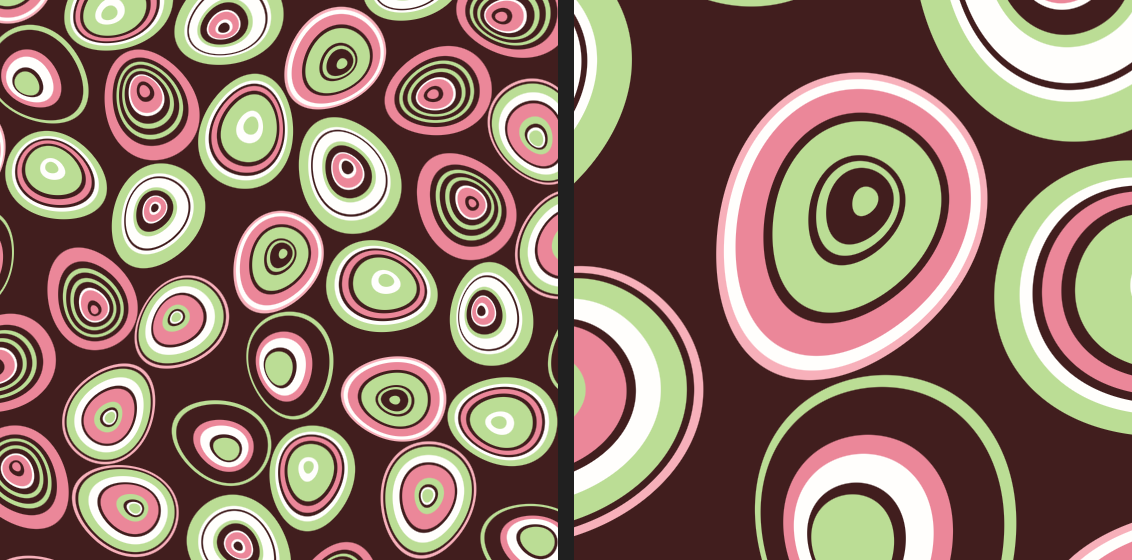
Left: the whole. Right: its middle third, enlarged.
Write a WebGL 1 fragment shader that draws this pattern.

```glsl
precision highp float;
uniform vec2 u_resolution;

const vec3 DARK = vec3(0.255, 0.118, 0.118);
const vec3 GREEN = vec3(0.735, 0.865, 0.585);
const vec3 PINK = vec3(0.92, 0.53, 0.60);
const vec3 BLUSH = vec3(0.97, 0.69, 0.73);
const vec3 WHITE = vec3(1.0, 0.995, 0.99);

// State of the egg being painted, shared by all its rings
vec3 paint;
vec2 local, drift;
float spread, phase, soft;

vec2 hash2(vec2 p) {
  vec2 q = vec2(dot(p, vec2(127.1, 311.7)), dot(p, vec2(269.5, 183.3)));
  return fract(sin(q) * 43758.55);
}

mat2 rotation(float a) {
  return mat2(cos(a), sin(a), -sin(a), cos(a));
}

// Egg centers: a jittered brick lattice
vec2 eggCenter(vec2 cell) {
  vec2 brick = vec2(cell.x + 0.5 * mod(cell.y, 2.0), cell.y);
  return brick * vec2(0.2, 0.178) + (hash2(cell) - 0.5) * 0.036;
}

// Offset from an egg's center, turned and scaled to a unit egg
vec2 eggSpace(vec2 offset, vec2 cell) {
  vec2 h = hash2(cell + 31.7);
  return rotation(h.x * 6.2832) * offset / (vec2(0.086, 0.108) * mix(0.92, 1.04, h.y));
}

// Length in which the unit ball is an egg, narrower towards +y
float eggLength(vec2 q) {
  float taper = 1.0 + 0.14 * q.y / max(length(q), 1e-4);
  return length(vec2(q.x * taper, q.y));
}

// Largest scale at which this egg clears all its neighbours
float eggFit(vec2 cell) {
  float fit = 1.0;
  for (int y = -1; y <= 1; y++) {
    for (int x = -1; x <= 1; x++) {
      if (x == 0 && y == 0) continue;
      vec2 other = cell + vec2(x, y);
      vec2 d = eggCenter(other) - eggCenter(cell);
      float reach = 1.0 / eggLength(eggSpace(d, cell)) + 1.0 / eggLength(eggSpace(-d, other));
      fit = min(fit, 0.97 / reach);
    }
  }
  return fit;
}

// Fills one nested egg; smaller ones slide off center
void ring(float radius, vec3 color) {
  float r = pow(radius, spread);
  vec2 wobble = 0.02 * sin(vec2(11.0, 9.0) * r + phase);
  float d = eggLength(local - (drift + wobble) * (1.0 - r)) - r;
  paint = mix(paint, color, clamp(0.5 - d / soft, 0.0, 1.0));
}

// Six ring designs, painted from the outside in
void paintEgg(float design) {
  if (design < 1.0) {
    ring(1.0, GREEN); ring(0.79, WHITE); ring(0.73, DARK); ring(0.695, WHITE);
    ring(0.5, GREEN); ring(0.43, DARK); ring(0.3, WHITE); ring(0.27, PINK);
    ring(0.15, WHITE); ring(0.1, DARK);
  } else if (design < 2.0) {
    drift *= 1.4;
    ring(1.0, GREEN); ring(0.925, DARK); ring(0.62, PINK); ring(0.5, WHITE);
    ring(0.34, DARK); ring(0.28, GREEN);
  } else if (design < 3.0) {
    ring(1.0, BLUSH); ring(0.95, WHITE); ring(0.875, PINK); ring(0.7, DARK);
    ring(0.64, GREEN); ring(0.38, DARK); ring(0.33, GREEN); ring(0.27, DARK);
    ring(0.11, GREEN);
  } else if (design < 4.0) {
    ring(1.0, PINK); ring(0.79, DARK); ring(0.69, GREEN); ring(0.62, DARK);
    ring(0.53, GREEN); ring(0.46, DARK); ring(0.36, WHITE); ring(0.32, PINK);
    ring(0.17, DARK); ring(0.1, PINK);
  } else if (design < 5.0) {
    ring(1.0, GREEN); ring(0.86, WHITE); ring(0.79, DARK); ring(0.74, PINK);
    ring(0.64, DARK); ring(0.57, GREEN); ring(0.26, WHITE); ring(0.14, GREEN);
  } else {
    ring(1.0, BLUSH); ring(0.95, DARK); ring(0.91, GREEN); ring(0.76, WHITE);
    ring(0.62, DARK); ring(0.57, PINK); ring(0.33, GREEN); ring(0.22, DARK);
    ring(0.17, WHITE); ring(0.13, GREEN);
  }
}

void main() {
  vec2 p = rotation(0.3) * gl_FragCoord.xy / u_resolution.y + 2.0;

  // Nearest egg
  vec2 base = floor(p / vec2(0.2, 0.178) + 0.5);
  vec2 cell = base;
  float nearest = 1e3;
  for (int y = -1; y <= 1; y++) {
    for (int x = -1; x <= 1; x++) {
      vec2 c = base + vec2(x, y);
      float d = eggLength(eggSpace(p - eggCenter(c), c));
      if (d < nearest) { nearest = d; cell = c; }
    }
  }

  // Its size, the slide of its rings and its design
  float fit = eggFit(cell);
  vec2 h = hash2(cell + 73.1);
  local = eggSpace(p - eggCenter(cell), cell) / fit;
  drift = mix(0.08, 0.3, h.y) * vec2(cos(h.x * 6.2832), sin(h.x * 6.2832));
  spread = mix(0.9, 1.12, h.x);
  phase = h.y * 6.2832;
  soft = 1.2 / (u_resolution.y * 0.095 * fit);
  paint = DARK;
  paintEgg(mod(2.0 * cell.x + 3.0 * cell.y + floor(h.y * 2.0) + 0.5, 6.0));
  gl_FragColor = vec4(paint, 1.0);
}
```
